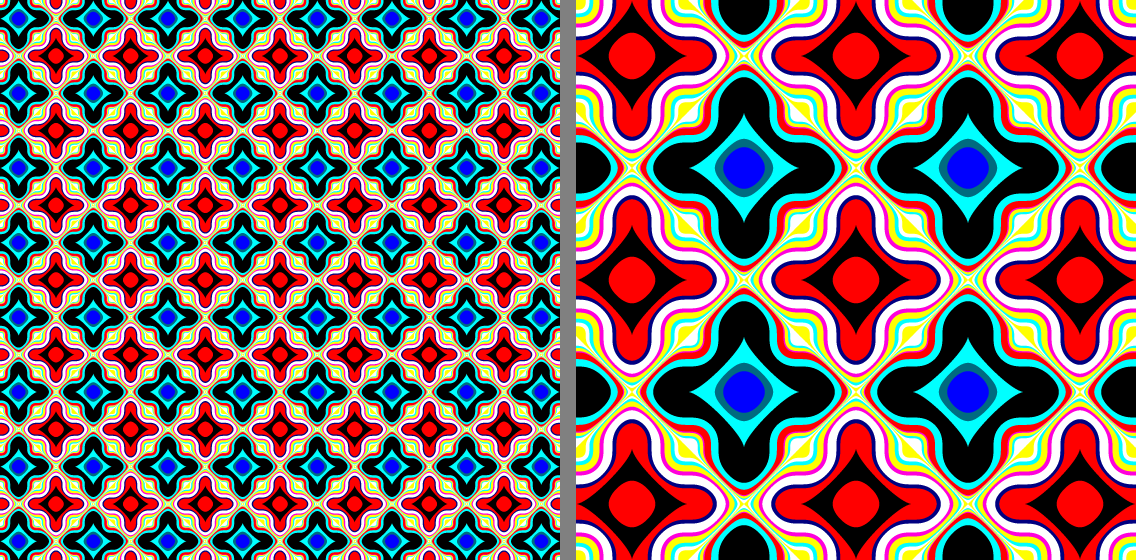
Left: the whole. Right: its middle third, enlarged.
Give the GLSL for this pattern, as a Shadertoy shader.

```glsl
// Interlocking four-lobed stars, blue-cored and red-cored, on a checkered lattice.
// A sum of two cubed sine waves gives a smooth height field; flat colour bands
// are cut from it by height, and each pixel averages a small grid of samples.

const float REPEATS = 7.5;   // lattice cells along the canvas height
const int   GRID    = 4;     // samples per pixel side
const float TAU     = 6.2831853;

const vec3 BLACK   = vec3(0.0);
const vec3 WHITE   = vec3(1.0);
const vec3 RED     = vec3(1.0, 0.0, 0.0);
const vec3 YELLOW  = vec3(1.0, 1.0, 0.0);
const vec3 CYAN    = vec3(0.0, 1.0, 1.0);
const vec3 MAGENTA = vec3(1.0, 0.0, 0.86);
const vec3 BLUE    = vec3(0.0, 0.0, 1.0);
const vec3 NAVY    = vec3(0.0, 0.0, 0.5);
const vec3 TEAL    = vec3(0.0, 0.42, 0.5);

// Upper height of every band but the last, from red core to blue core
const int EDGES = 19;
const float EDGE[EDGES] = float[EDGES](
    -1.5, -1.0, -0.74, -0.62, -0.34, -0.23, -0.10, -0.05, -0.02, 0.0,
    0.02, 0.035, 0.07, 0.09, 0.22, 0.43, 1.0, 1.32, 1.58);
const vec3 BAND[EDGES + 1] = vec3[EDGES + 1](
    RED, BLACK, RED, NAVY, WHITE, MAGENTA, YELLOW, CYAN, WHITE, YELLOW,
    WHITE, CYAN, YELLOW, MAGENTA, RED, CYAN, BLACK, CYAN, TEAL, BLUE);

// Height from -2 at red cores to +2 at blue cores, flat between them
float starField(vec2 cell) {
    vec2 wave = sin(TAU * cell);
    vec2 cubed = wave * wave * wave;
    return cubed.x + cubed.y;
}

vec3 bandColour(float height) {
    int band = 0;
    for (int i = 0; i < EDGES; i++) band += int(height > EDGE[i]);
    return BAND[band];
}

void mainImage(out vec4 fragColor, in vec2 fragCoord) {
    vec3 sum = vec3(0.0);

    // Average the bands over the pixel to smooth every edge
    for (int y = 0; y < GRID; y++) {
        for (int x = 0; x < GRID; x++) {
            vec2 offset = (vec2(x, y) + 0.5) / float(GRID) - 0.5;
            vec2 cell = (fragCoord + offset) / iResolution.y * REPEATS;
            sum += bandColour(starField(cell));
        }
    }
    fragColor = vec4(sum / float(GRID * GRID), 1.0);
}
```
